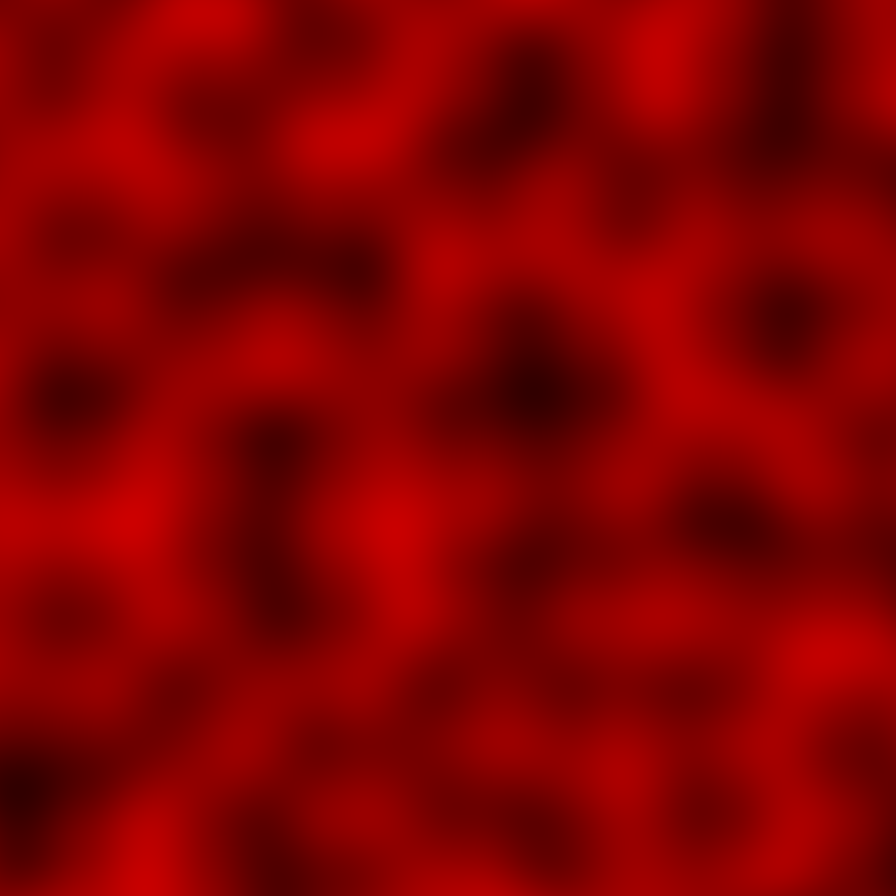
A WebGL 1 fragment shader for this texture:

```glsl
precision highp float;

uniform vec2 u_resolution;

const float CELLS = 7.0;         // lattice cells across the canvas
const vec2 SHIFT = vec2(23.35, 41.6);
const float MEAN_RED = 0.508;
const float CONTRAST = 0.49;

// Random value in 0..1 for a lattice point
float hash(vec2 p) {
  vec3 q = fract(vec3(p.xyx) * 0.1031);
  q += dot(q, q.yzx + 33.33);
  return fract((q.x + q.y) * q.z);
}

// Slope of a randomly turned unit gradient at a lattice point
float slope(vec2 corner, vec2 delta) {
  float angle = 6.28318 * hash(corner);
  return dot(vec2(cos(angle), sin(angle)), delta);
}

// Gradient noise with quintic fading
float gradientNoise(vec2 p) {
  vec2 cell = floor(p);
  vec2 local = p - cell;
  vec2 fade = local * local * local * (local * (local * 6.0 - 15.0) + 10.0);
  vec2 right = vec2(1.0, 0.0);
  vec2 up = vec2(0.0, 1.0);
  float bottom = mix(slope(cell, local),
                     slope(cell + right, local - right), fade.x);
  float top = mix(slope(cell + up, local - up),
                  slope(cell + right + up, local - right - up), fade.x);
  return mix(bottom, top, fade.y);
}

void main() {
  vec2 uv = gl_FragCoord.xy / u_resolution;
  float cloud = gradientNoise(uv * CELLS + SHIFT);
  float red = MEAN_RED + CONTRAST * cloud;
  gl_FragColor = vec4(red, 0.0, 0.0, 1.0);
}
```
